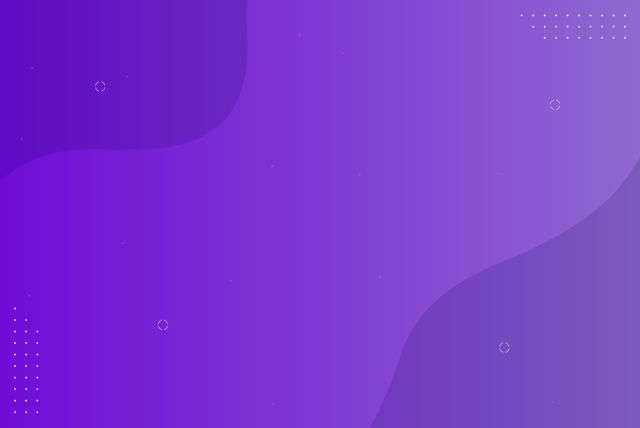
Give the GLSL for this background, as a WebGL 2 fragment shader.

```glsl
#version 300 es
precision highp float;
// Violet gradient with two darker wavy corners, dot grids, dashed rings and faint specks.

#define LEFT_COLOR vec3(0.435, 0.045, 0.840)
#define RIGHT_COLOR vec3(0.565, 0.410, 0.815)
#define SHADE_COLOR vec3(0.0, 0.0, 0.3)
#define SHADE_AMOUNT 0.14
#define DOT_STEP vec2(0.0261, 0.0269)
#define DOT_RADIUS 0.0018
#define RING_RADIUS 0.0112
#define RING_WIDTH 0.0010
#define SPECK_CELL 0.25
#define SPECK_RADIUS 0.0032

uniform vec2 u_resolution;
out vec4 fragColor;

// Coverage of a shape whose signed distance is d, softened over one pixel
float fill(float d) {
    float px = 0.75 / u_resolution.y;
    return 1.0 - smoothstep(-px, px, d);
}

vec2 hash2(vec2 cell) {
    vec3 q = fract(cell.xyx * vec3(0.1031, 0.1030, 0.0973));
    q += dot(q, q.yzx + 33.33);
    return fract((q.xx + q.yz) * q.zy);
}

// Signed distance to a spline rising from the chord a-b; positive on its right.
// The heights are evenly spaced, with one extra knot past each end.
float waveDistance(vec2 p, vec2 a, vec2 b, float heights[11]) {
    float chord = length(b - a);
    vec2 along = (b - a) / chord;
    vec2 across = vec2(along.y, -along.x);
    float s = clamp(dot(p - a, along) / chord, 0.0, 1.0) * 8.0;
    int i = min(int(s), 7);
    float t = s - float(i);
    float h0 = heights[i + 1];
    float h1 = heights[i + 2];
    float m0 = 0.5 * (h1 - heights[i]);
    float m1 = 0.5 * (heights[i + 3] - h0);
    float c2 = 3.0 * (h1 - h0) - 2.0 * m0 - m1;
    float c3 = 2.0 * (h0 - h1) + m0 + m1;
    float height = h0 + t * (m0 + t * (c2 + t * c3));
    float slope = (m0 + t * (2.0 * c2 + t * 3.0 * c3)) * 8.0 / chord;
    return (dot(p - a, across) - height) / sqrt(1.0 + slope * slope);
}

// Three lines of dots, each one dot shorter than the last; q starts at the corner dot
float dotGrid(vec2 q) {
    vec2 id = floor(q / DOT_STEP + 0.5);
    bool inside = id.x >= 0.0 && id.x < 3.0 && id.y >= 0.0 && id.y < 10.0 - id.x;
    return inside ? fill(length(q - id * DOT_STEP) - DOT_RADIUS) : 0.0;
}

// Ring cut into four arcs
float dashedRing(vec2 q) {
    float arcs = smoothstep(0.25, 0.5, abs(sin(2.0 * atan(q.y, q.x + 1e-6))));
    return fill(abs(length(q) - RING_RADIUS) - RING_WIDTH) * arcs;
}

// Sparse specks, at most one in each cell
float specks(vec2 p) {
    vec2 cell = floor(p / SPECK_CELL);
    vec2 rnd = hash2(cell + 7.0);
    vec2 center = (cell + 0.15 + 0.7 * rnd) * SPECK_CELL;
    float present = step(0.33, hash2(cell + 31.0).x);
    return present * fill(length(p - center) - SPECK_RADIUS * mix(0.6, 1.0, rnd.x));
}

void main() {
    // Height spans 0..1 and width 0..1.5
    vec2 p = gl_FragCoord.xy / u_resolution * vec2(1.5, 1.0);
    vec3 color = mix(LEFT_COLOR, RIGHT_COLOR, p.x / 1.5);

    // Wavy corners
    float upper = waveDistance(p, vec2(0.0, 0.578), vec2(0.580, 1.0),
        float[11](0.012, 0.0, 0.006, 0.042, 0.106, 0.166, 0.196, 0.187, 0.121, 0.0, -0.066));
    float lower = waveDistance(p, vec2(0.865, 0.0), vec2(1.5, 0.633),
        float[11](0.004, 0.0, -0.039, -0.089, -0.099, -0.073, -0.029, 0.004, 0.017, 0.0, -0.039));
    color = mix(color, SHADE_COLOR, SHADE_AMOUNT * max(fill(upper), fill(-lower)));

    // Faint specks
    color = mix(color, vec3(0.72, 0.42, 0.86), 0.35 * specks(p));

    // Dashed rings
    vec2 centers[4] = vec2[4](vec2(0.235, 0.798), vec2(1.301, 0.755),
                              vec2(0.382, 0.241), vec2(1.182, 0.188));
    float rings = 0.0;
    for (int i = 0; i < 4; i++) rings = max(rings, dashedRing(p - centers[i]));
    color = mix(color, vec3(0.9, 0.8, 1.0), 0.6 * rings);

    // Dot grids in the lower left and upper right
    float dots = dotGrid(p - vec2(0.0352, 0.0371));
    dots = max(dots, dotGrid(vec2(0.9639 - p.y, 1.4648 - p.x)));
    color = mix(color, vec3(1.0), dots);

    fragColor = vec4(color, 1.0);
}
```
